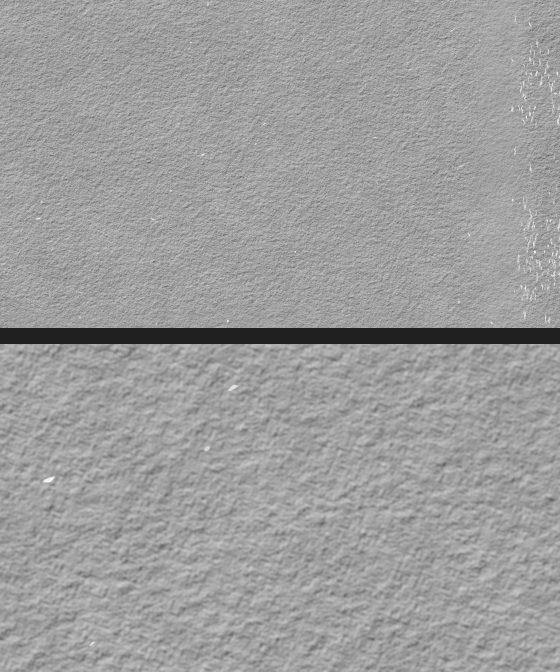
Top, the full canvas; bottom, a detail of the centre.
This texture is drawn by a Shadertoy shader. Its source:

```glsl
// Grey embossed paper grain with sparse pale flecks and a scuffed right edge.

const float BASE_GREY = 0.626;
const float FLECK_GREY = 0.97;
const float RELIEF = 0.235;           // strength of the embossing
const float PIT_SKEW = 0.25;          // deepens shadows, softens highlights
const float MOTTLE = 0.034;           // broad uneven toning
const vec2 LIGHT_STEP = vec2(-0.0006, 0.0012);
const vec2 GRAIN_STRETCH = vec2(0.9, 1.0);
const float GRAIN_FREQ = 98.0;        // coarse grains per canvas height
const float GRAIN_FALLOFF = 0.7;      // weight of each finer octave
const vec2 SCUFF_CELL = vec2(0.014, 0.036);
const vec2 SCUFF_SIZE = vec2(0.0025, 0.010);
const float SCUFF_CHANCE = 0.62;
const vec2 SPECK_CELL = vec2(0.085);
const vec2 SPECK_SIZE = vec2(0.0022, 0.0065);
const float SPECK_CHANCE = 0.15;

float hash(vec2 p) {
    vec3 q = fract(vec3(p.xyx) * 0.1031);
    q += dot(q, q.yzx + 33.33);
    return fract((q.x + q.y) * q.z);
}

float noise(vec2 p) {
    vec2 cell = floor(p), f = fract(p);
    f = f * f * (3.0 - 2.0 * f);
    float low = mix(hash(cell), hash(cell + vec2(1, 0)), f.x);
    float high = mix(hash(cell + vec2(0, 1)), hash(cell + vec2(1, 1)), f.x);
    return mix(low, high, f.y);
}

mat2 rotate(float angle) {
    float c = cos(angle), s = sin(angle);
    return mat2(c, s, -s, c);
}

// Paper height: three turned octaves of grain
float paperHeight(vec2 p) {
    p *= GRAIN_STRETCH * GRAIN_FREQ;
    float height = 0.0, amplitude = 1.0;
    for (int i = 0; i < 3; i++) {
        p = rotate(0.65) * p + 17.3;
        height += amplitude * noise(p);
        p *= 1.87;
        amplitude *= GRAIN_FALLOFF;
    }
    return height;
}

// One ragged, tapered fleck per grid cell, kept with the given chance
float fleck(vec2 p, vec2 cellSize, vec2 halfSize, float chance, float tilt, float seed) {
    vec2 id = floor(p / cellSize) + seed;
    float keep = step(hash(id + 3.7), chance);
    vec2 jitter = vec2(hash(id + 11.1), hash(id + 23.9)) - 0.5;
    vec2 room = max(cellSize - 2.0 * halfSize, 0.0);
    vec2 q = (fract(p / cellSize) - 0.5) * cellSize - jitter * room;
    q = rotate(tilt * (hash(id + 41.3) - 0.5)) * q;
    q.x += 0.005 * (noise(p * 150.0) - 0.5);
    vec2 size = halfSize * mix(vec2(0.6, 0.25), vec2(1.0), vec2(hash(id + 63.1), hash(id + 57.7)));
    float d = (length(q / size) - 1.0) * size.x;
    float blur = 0.7 / iResolution.y;
    float strength = mix(0.35, 1.0, hash(id + 71.9));
    return keep * strength * (1.0 - smoothstep(-blur, blur, d));
}

// Where the right edge is scuffed: two broken clumps down a narrow strip
float scuffZone(vec2 uv) {
    float upper = 1.0 - smoothstep(0.07, 0.17, abs(uv.y - 0.74));
    float lower = 1.0 - smoothstep(0.12, 0.24, abs(uv.y - 0.27));
    float patches = smoothstep(0.25, 0.75, noise(uv * vec2(40.0, 18.0)));
    return smoothstep(0.905, 0.95, uv.x) * max(0.12, max(upper, lower)) * patches;
}

void mainImage(out vec4 fragColor, in vec2 fragCoord) {
    vec2 uv = fragCoord / iResolution.xy;
    vec2 p = fragCoord / iResolution.y;
    float aspect = iResolution.x / iResolution.y;

    // Flattened band before the edge, and a softer lower margin
    float band = smoothstep(0.81, 0.88, uv.x) * (1.0 - smoothstep(0.91, 0.96, uv.x));
    float margin = 1.0 - smoothstep(0.02, 0.09, uv.y);
    float flatness = max(band * 0.3, margin * 0.2);

    // Embossed grain lit from the upper left
    float slope = paperHeight(p - LIGHT_STEP) - paperHeight(p + LIGHT_STEP);
    slope -= PIT_SKEW * slope * slope;
    float grey = BASE_GREY + RELIEF * slope * (1.0 - flatness);

    // Broad toning
    grey += MOTTLE * (0.7 * noise(p * 6.0) + noise(p * 24.0 + 9.0) - 0.85);
    grey += 0.014 * band - 0.012 * smoothstep(0.93, 0.97, uv.x);

    // Sparse specks over the sheet
    float pale = fleck(p, SPECK_CELL, SPECK_SIZE, SPECK_CHANCE, 4.0, 5.0);

    // Overlapping layers of upright scuffs
    for (int i = 0; i < 3; i++) {
        float layer = float(i);
        vec2 q = p + layer * vec2(0.0047, 0.0153);
        vec2 center = (floor(q / SCUFF_CELL) + 0.5) * SCUFF_CELL;
        float chance = SCUFF_CHANCE * scuffZone(center / vec2(aspect, 1.0));
        pale = max(pale, fleck(q, SCUFF_CELL, SCUFF_SIZE, chance, 0.35, 90.0 + 37.0 * layer));
    }

    grey = mix(grey, FLECK_GREY, pale);
    fragColor = vec4(vec3(clamp(grey, 0.0, 1.0)), 1.0);
}
```
